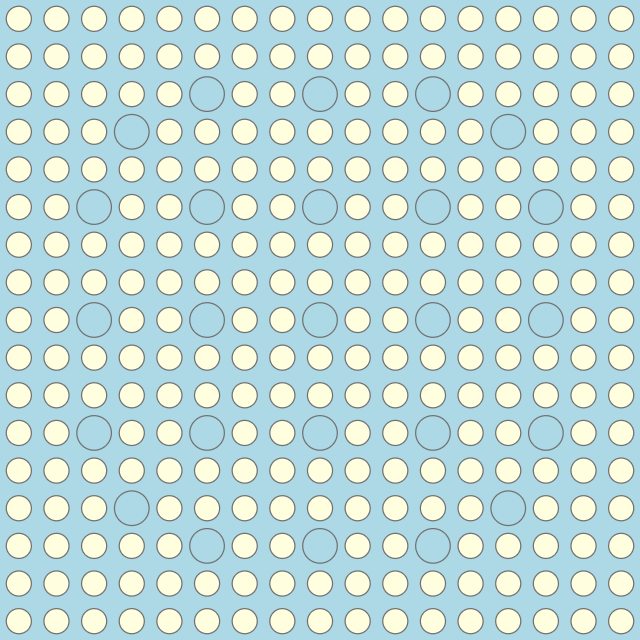
A Shadertoy shader for this pattern:

```glsl
// Square lattice of 17 by 17 outlined cream discs, with larger open rings in a symmetric layout.

const float CELLS = 17.0;
const float DISC_RADIUS = 0.333;   // lengths are in cells
const float RING_RADIUS = 0.459;
const float LINE_WIDTH = 0.033;

const vec3 WATER = vec3(0.678, 0.847, 0.902);
const vec3 CREAM = vec3(1.0, 1.0, 0.878);
const vec3 OUTLINE = vec3(0.445);

// Coverage of the region where the signed distance is negative
float coverage(float dist, float pixel) {
    return clamp(0.5 - dist / pixel, 0.0, 1.0);
}

// True where an open ring replaces the disc; offset counts cells from the centre
bool isRing(vec2 offset) {
    vec2 a = floor(abs(offset) + 0.5);
    bool everyThird = all(lessThan(mod(a, 3.0), vec2(0.5)));
    bool inner = max(a.x, a.y) < 6.5 && a.x + a.y < 11.5;
    bool diagonal = a == vec2(5.0);
    return (everyThird && inner) || diagonal;
}

vec3 drawCell(vec2 p, bool ring, float pixel) {
    float edge = length(p) - (ring ? RING_RADIUS : DISC_RADIUS);
    float fill = ring ? 0.0 : coverage(edge, pixel);
    float line = coverage(abs(edge) - 0.5 * LINE_WIDTH, pixel);
    return mix(mix(WATER, CREAM, fill), OUTLINE, line);
}

void mainImage(out vec4 fragColor, in vec2 fragCoord) {
    vec2 grid = fragCoord / iResolution.xy * CELLS;
    float pixel = CELLS / min(iResolution.x, iResolution.y);

    // Whole cells meet at the canvas border, so opposite edges join
    vec2 offset = floor(grid) - floor(0.5 * CELLS);
    vec3 color = drawCell(fract(grid) - 0.5, isRing(offset), pixel);
    fragColor = vec4(color, 1.0);
}
```
